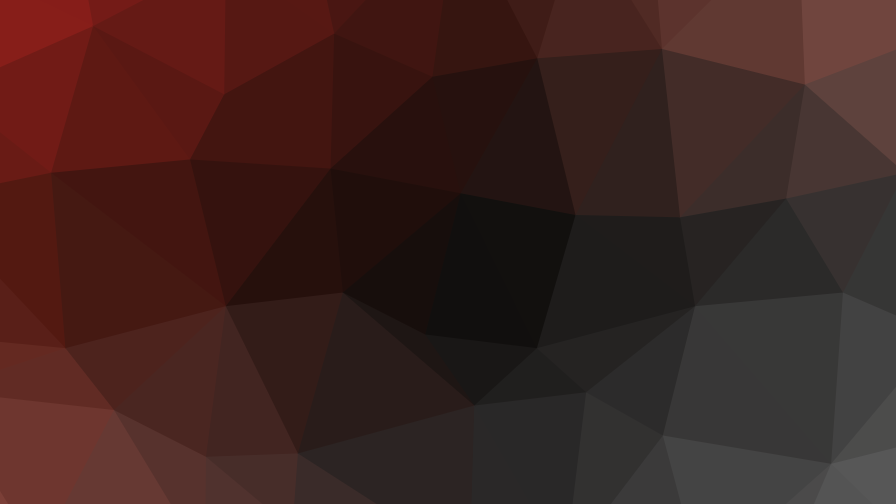
Give the GLSL for this background, as a WebGL 1 fragment shader.

```glsl
precision highp float;
// Low-poly background: a grid of swaying vertices, split into flat triangles.
// Each row of vertices is bent by cosine waves; each triangle takes one colour
// from a smooth field running from red and grey corners to a dark centre.

uniform vec2 u_resolution;

// Mesh layout: cells across the canvas, and where the first vertex lies
const vec2 CELLS = vec2(7.314, 4.037);
const vec2 FIRST_VERTEX = vec2(0.571, 0.486);
const float EDGE_JITTER = 0.3;

// Row waves as (amplitude, period, peak column, offset), in cells
const vec4 SWAY_X0 = vec4(0.23, 7.0, 0.9, 0.03);
const vec4 SWAY_X1 = vec4(0.19, 7.5, 3.0, 0.0);
const vec4 SWAY_X2 = vec4(0.26, 4.6, 1.4, 0.05);
const vec4 SWAY_X3 = vec4(0.27, 3.2, 0.2, 0.11);
const vec4 SWAY_Y0 = vec4(0.28, 2.3, 1.1, 0.0);
const vec4 SWAY_Y1 = vec4(0.24, 7.0, 4.6, 0.03);
const vec4 SWAY_Y2 = vec4(0.25, 4.0, 3.7, 0.08);
const vec4 SWAY_Y3 = vec4(0.30, 4.5, 1.45, -0.07);

// Colour field: three anchors on each of three levels
const vec2 DARK_CENTRE = vec2(0.52, 0.5);
const vec3 TOP_LEFT = vec3(0.55, 0.118, 0.102);
const vec3 TOP_MID = vec3(0.212, 0.08, 0.06);
const vec3 TOP_RIGHT = vec3(0.478, 0.298, 0.267);
const vec3 MID_LEFT = vec3(0.322, 0.098, 0.067);
const vec3 CENTRE = vec3(0.05, 0.04, 0.034);
const vec3 MID_RIGHT = vec3(0.204, 0.202, 0.2);
const vec3 LOW_LEFT = vec3(0.486, 0.251, 0.22);
const vec3 LOW_MID = vec3(0.145, 0.14, 0.14);
const vec3 LOW_RIGHT = vec3(0.353);

vec2 hash2(vec2 p) {
  vec3 h = fract(vec3(p.xyx) * vec3(0.1031, 0.1030, 0.0973));
  h += dot(h, h.yzx + 33.33);
  return fract((h.xx + h.yz) * h.zy);
}

float wave(vec4 w, float column) {
  return w.w + w.x * cos(6.2832 * (column - w.z) / w.y);
}

// Position of a grid vertex; rows count downward from the top
vec2 vertex(vec2 id) {
  if (id.y < -0.5 || id.y > 3.5) {
    return id + EDGE_JITTER * (2.0 * hash2(id + 20.0) - 1.0);
  }
  vec4 wx = SWAY_X3;
  vec4 wy = SWAY_Y3;
  if (id.y < 0.5) { wx = SWAY_X0; wy = SWAY_Y0; }
  else if (id.y < 1.5) { wx = SWAY_X1; wy = SWAY_Y1; }
  else if (id.y < 2.5) { wx = SWAY_X2; wy = SWAY_Y2; }
  return id + vec2(wave(wx, id.x), wave(wy, id.x));
}

// Piecewise blend of three colours with the middle one at m
vec3 blend3(vec3 a, vec3 b, vec3 c, float m, float t) {
  return t < m ? mix(a, b, t / m) : mix(b, c, (t - m) / (1.0 - m));
}

vec3 colourField(vec2 meshPos) {
  vec2 t = clamp((meshPos + FIRST_VERTEX) / CELLS, 0.0, 1.0);
  vec3 top = blend3(TOP_LEFT, TOP_MID, TOP_RIGHT, DARK_CENTRE.x, t.x);
  vec3 mid = blend3(MID_LEFT, CENTRE, MID_RIGHT, DARK_CENTRE.x, t.x);
  vec3 low = blend3(LOW_LEFT, LOW_MID, LOW_RIGHT, DARK_CENTRE.x, t.x);
  return blend3(top, mid, low, DARK_CENTRE.y, t.y);
}

float cross2(vec2 a, vec2 b) {
  return a.x * b.y - a.y * b.x;
}

// Signed distance to the line a-b, positive on the left
float side(vec2 p, vec2 a, vec2 b) {
  return cross2(b - a, p - a) / length(b - a);
}

// Flat triangle colour, weighted by its smooth coverage in alpha
vec4 facet(vec2 p, vec2 a, vec2 b, vec2 c, float pixel) {
  float turn = sign(cross2(b - a, c - a));
  float inside = min(turn * side(p, a, b),
                     min(turn * side(p, b, c), turn * side(p, c, a)));
  float cover = clamp(0.5 + inside / pixel, 0.0, 1.0);
  return vec4(colourField((a + b + c) / 3.0), 1.0) * cover;
}

void main() {
  vec2 uv = gl_FragCoord.xy / u_resolution;
  vec2 p = vec2(uv.x, 1.0 - uv.y) * CELLS - FIRST_VERTEX;
  float pixel = CELLS.y / u_resolution.y;
  vec4 sum = vec4(0.0);

  // Nearby cells, each cut along its shorter diagonal
  for (int j = -1; j <= 1; j++) {
    for (int i = -1; i <= 1; i++) {
      vec2 id = floor(p) + vec2(float(i), float(j));
      vec2 a = vertex(id);
      vec2 b = vertex(id + vec2(1.0, 0.0));
      vec2 c = vertex(id + vec2(1.0, 1.0));
      vec2 d = vertex(id + vec2(0.0, 1.0));
      if (distance(a, c) < distance(b, d)) {
        sum += facet(p, a, b, c, pixel) + facet(p, a, c, d, pixel);
      } else {
        sum += facet(p, a, b, d, pixel) + facet(p, b, c, d, pixel);
      }
    }
  }
  gl_FragColor = vec4(sum.rgb / max(sum.a, 0.001), 1.0);
}
```
